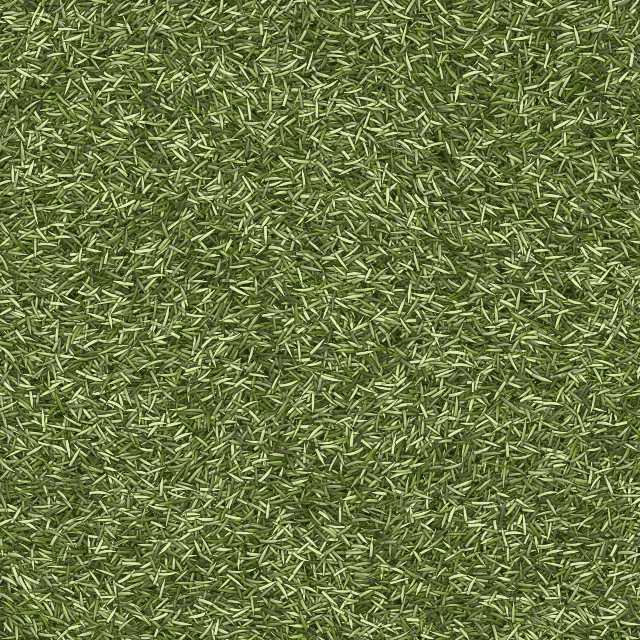
Reproduce this texture procedurally as a Shadertoy shader.

```glsl
const int LAYERS = 14;
const float CELL = 0.02;                        // one blade per cell and layer
const vec2 HALF_LENGTH = vec2(0.010, 0.0175);   // shortest, longest
const vec2 HALF_WIDTH = vec2(0.0016, 0.0025);   // thinnest, widest
const float BEND = 14.0;
const float ANGLE_SPREAD = 1.75;
const float FLOW_SCALE = 6.0;
const float FLOW_TURN = 1.5;
const float SHADOW_REACH = 0.0032;
const float SHADOW_DEPTH = 0.42;
const float DEEP_TONE = 0.30;
const float TOP_TONE = 0.80;
const float TONE_SPREAD = 0.66;
const float CLUMP_SCALE = 32.0;
const float CLUMP_SPREAD = 0.26;
const float SOIL_TONE = 0.02;
const vec3 SHADE_GREEN = vec3(0.10, 0.14, 0.035);
const vec3 MID_GREEN = vec3(0.41, 0.46, 0.24);
const vec3 PALE_GREEN = vec3(0.87, 0.92, 0.69);
const vec3 HUE_SHIFT = vec3(-0.03, 0.05, -0.14);

float hash(vec2 p) {
    return fract(sin(dot(p, vec2(127.1, 311.7))) * 43758.5453);
}

vec2 hash2(vec2 p) {
    return vec2(hash(p), hash(p + vec2(37.3, 17.9)));
}

float valueNoise(vec2 p) {
    vec2 i = floor(p), f = fract(p);
    f = f * f * (3.0 - 2.0 * f);
    return mix(mix(hash(i), hash(i + vec2(1, 0)), f.x),
               mix(hash(i + vec2(0, 1)), hash(i + vec2(1, 1)), f.x), f.y);
}

// Lays one blade over grass = (tone, hue)
void addBlade(inout vec2 grass, vec2 uv, vec2 center, vec2 id, float height, float pixel) {
    vec2 p = uv - center;
    float reach = HALF_LENGTH.y + SHADOW_REACH;
    if (dot(p, p) > reach * reach) return;

    vec2 size = hash2(id + 5.3);
    vec2 turn = hash2(id + 11.7);
    vec2 look = hash2(id + 23.1);

    // Direction: a slow flow, a loose spread, and either end as the tip
    float angle = (valueNoise(center * FLOW_SCALE) - 0.4) * FLOW_TURN
                + (turn.x + turn.y - 1.0) * ANGLE_SPREAD;
    float c = cos(angle), s = sin(angle);
    p = vec2(c * p.x + s * p.y, c * p.y - s * p.x);
    if (look.y > 0.6) p.x = -p.x;

    // Bent blade, tapering to the tip
    float len = mix(HALF_LENGTH.x, HALF_LENGTH.y, size.x);
    float along = clamp(p.x / len, -1.0, 1.0);
    p.y -= (turn.x - turn.y) * BEND * (p.x * p.x - 0.3 * len * len);
    float width = mix(HALF_WIDTH.x, HALF_WIDTH.y, size.y)
                * (1.0 - 0.65 * smoothstep(0.1, 1.0, along));
    float dist = max(abs(p.y) - width, abs(p.x) - len);

    // Soft shadow on the grass below
    grass.x *= 1.0 - SHADOW_DEPTH * (1.0 - smoothstep(0.0, SHADOW_REACH, dist));

    // Tone: height, own brightness, clump, lit tip and lit upper side
    float tone = mix(DEEP_TONE, TOP_TONE, height)
               + (look.x - 0.5) * TONE_SPREAD
               + (valueNoise(center * CLUMP_SCALE) - 0.5) * CLUMP_SPREAD
               + 0.12 * along
               + 0.09 * clamp(p.y * sign(c) / width, -1.0, 1.0);
    float cover = 1.0 - smoothstep(-0.6 * pixel, 0.6 * pixel, dist);
    grass = mix(grass, vec2(clamp(tone, 0.0, 1.05), look.y - 0.4), cover);
}

vec3 grassColor(vec2 grass) {
    float tone = clamp(grass.x, 0.0, 1.0);
    vec3 color = tone < 0.5 ? mix(SHADE_GREEN, MID_GREEN, tone * 2.0)
                            : mix(MID_GREEN, PALE_GREEN, tone * 2.0 - 1.0);
    return color + HUE_SHIFT * grass.y * 4.0 * tone * (1.0 - tone);
}

void mainImage(out vec4 fragColor, in vec2 fragCoord) {
    vec2 uv = fragCoord / iResolution.y;
    float pixel = 1.0 / iResolution.y;
    vec2 grass = vec2(SOIL_TONE, 0.0);

    // Layers from the soil up, each on its own shifted grid
    for (int layer = 0; layer < LAYERS; layer++) {
        float level = float(layer);
        vec2 shift = hash2(vec2(level, 3.7)) * CELL;
        vec2 home = floor((uv + shift) / CELL);
        for (int y = -1; y <= 1; y++) {
            for (int x = -1; x <= 1; x++) {
                vec2 cell = home + vec2(x, y);
                vec2 id = cell + level * vec2(71.3, 43.9);
                vec2 center = (cell + hash2(id)) * CELL - shift;
                addBlade(grass, uv, center, id, level / float(LAYERS - 1), pixel);
            }
        }
    }
    fragColor = vec4(grassColor(grass), 1.0);
}
```
